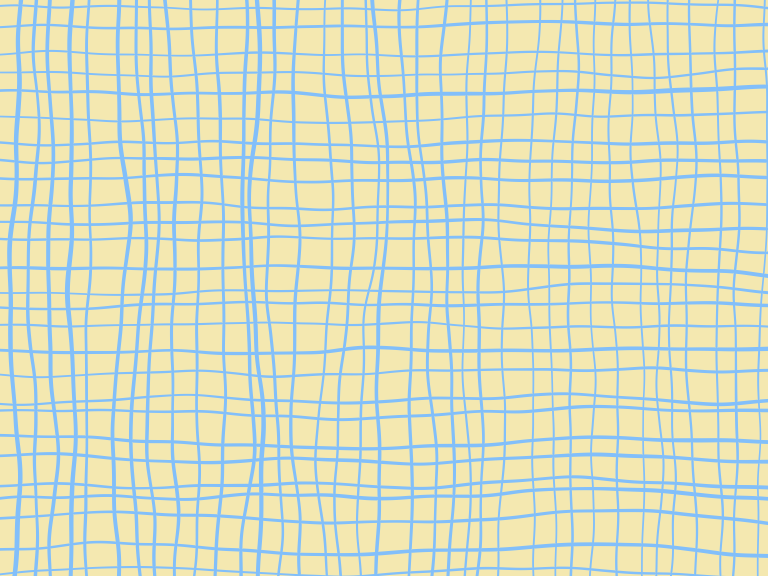
Write a Shadertoy shader that draws this pattern.

```glsl
// Hand-drawn crosshatch: 37 upright and 27 level blue threads on pale cream.
// Each thread sits at a jittered cell centre, wanders with gradient noise,
// and swells or thins along its length.

vec2 hash2(vec2 p) {
    vec3 q = fract(p.xyx * vec3(0.1031, 0.1030, 0.0973));
    q += dot(q, q.yzx + 33.33);
    return fract((q.xx + q.yz) * q.zy);
}

float cornerSlope(vec2 cell, vec2 offset, vec2 corner) {
    return dot(hash2(cell + corner + 61.0) * 2.0 - 1.0, offset - corner);
}

float gradientNoise(vec2 p) {
    vec2 cell = floor(p), f = p - cell;
    vec2 u = f * f * f * (f * (f * 6.0 - 15.0) + 10.0);
    float low  = mix(cornerSlope(cell, f, vec2(0, 0)), cornerSlope(cell, f, vec2(1, 0)), u.x);
    float high = mix(cornerSlope(cell, f, vec2(0, 1)), cornerSlope(cell, f, vec2(1, 1)), u.x);
    return mix(low, high, u.y);
}

// Coverage of one family of threads; all lengths are in cells.
float threads(float across, float along, float wobble, float weight, float pixel, float seed) {
    float coverage = 0.0;
    float nearest = floor(across);
    for (float k = -2.0; k <= 2.0; k++) {
        float id = nearest + k;
        float key = id + seed;
        vec2 rnd = hash2(vec2(key, seed));

        // Neighbours share the slow drift; the finer wander is their own.
        float drift = gradientNoise(vec2(along * 0.09, key * 0.31))
                    + 0.3 * gradientNoise(vec2(along * 0.27, key * 5.37));
        float center = id + 0.5 + 0.58 * (rnd.x - 0.5) + wobble * drift;

        float swell = 1.0 + 0.45 * gradientNoise(vec2(along * 0.2 + 40.0, key * 3.71));
        float halfWidth = 0.065 * weight * mix(0.75, 1.25, rnd.y) * swell;
        float edge = halfWidth - abs(across - center);
        coverage = max(coverage, clamp(0.5 + edge / pixel, 0.0, 1.0));
    }
    return coverage;
}

void mainImage(out vec4 fragColor, in vec2 fragCoord) {
    const vec2 threadCount = vec2(37.0, 27.0);
    vec2 uv = fragCoord / iResolution.xy;
    vec2 p = uv * threadCount;
    vec2 pixel = threadCount / iResolution.xy;

    // Upright threads are heavier at the left, level ones at the right.
    float upright = threads(p.x, p.y, 1.1, mix(1.35, 0.75, uv.x), pixel.x, 17.0);
    float level   = threads(p.y, p.x, 0.8, mix(0.82, 1.15, uv.x), pixel.y, 83.0);

    vec3 cream = vec3(0.957, 0.91, 0.69);
    vec3 skyBlue = vec3(0.51, 0.75, 0.98);
    fragColor = vec4(mix(cream, skyBlue, max(upright, level)), 1.0);
}
```
